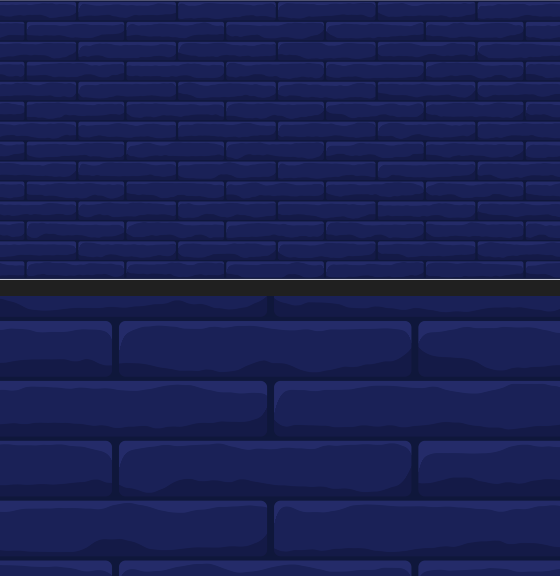
Top: the whole. Bottom: its middle third, enlarged.
This pattern is drawn by a Shadertoy shader. Its source:

```glsl
// Navy brick wall in running bond, with wavy lit tops and shaded bottoms on each brick.

float hash(float n) {
    return fract(sin(n * 127.1) * 43758.5);
}

// Smooth 1D value noise, 0 to 1
float noise(float x) {
    float i = floor(x);
    return mix(hash(i), hash(i + 1.0), smoothstep(0.1, 0.9, x - i));
}

// Uneven band edge: broad plateaus with small nicks
float wavyEdge(float x) {
    return 0.8 * noise(x * 1.3) + 0.2 * noise(x * 4.5 + 31.7);
}

float roundedBox(vec2 p, vec2 halfSize, float radius) {
    return length(max(abs(p) - halfSize + radius, 0.0)) - radius;
}

// Coverage of the region where d is negative
float fill(float d, float pixel) {
    return 1.0 - smoothstep(-0.6 * pixel, 0.6 * pixel, d);
}

void mainImage(out vec4 fragColor, in vec2 fragCoord) {
    vec2 uv = fragCoord / iResolution.y;
    float rows = 14.027;
    float pixel = rows / iResolution.y;

    // Wall coordinates: one unit per row, measured from the top
    vec2 wall = vec2(uv.x, 1.0 - uv.y) * rows - vec2(0.0, 0.058);
    float row = floor(wall.y);
    wall.x -= mod(row, 2.0) < 0.5 ? 3.87 : 1.28;
    float column = floor(wall.x / 5.0);
    vec2 local = vec2(wall.x - column * 5.0, wall.y - row);

    // Per-brick variation
    float id = row * 17.0 + column * 3.7;
    float seed = floor(hash(id + 0.3) * 400.0);
    float leftEnd = local.x - 0.06;
    float rightEnd = 4.94 - local.x;

    // Lit band, curling down the left end
    float light = 0.035 + 0.19 * wavyEdge(local.x + seed);
    light += 0.5 * hash(id + 5.1) * exp(-leftEnd * 13.0);
    light += 0.25 * hash(id + 8.6) * exp(-rightEnd * 16.0);

    // Shaded band, rising at the ends
    float shade = 0.06 + 0.27 * wavyEdge(local.x + seed + 73.4);
    shade += 0.3 * hash(id + 2.9) * exp(-rightEnd * 7.0);
    shade += 0.2 * hash(id + 6.2) * exp(-leftEnd * 6.0);

    vec3 brick = vec3(0.10, 0.13, 0.34);
    brick = mix(brick, vec3(0.08, 0.10, 0.28), fill(0.967 - local.y - shade, pixel));
    brick = mix(brick, vec3(0.14, 0.17, 0.41), fill(local.y - 0.033 - light, pixel));

    // Mortar around rounded bricks
    float outline = roundedBox(local - vec2(2.5, 0.5), vec2(2.442, 0.465), 0.11);
    vec3 color = mix(vec3(0.06, 0.09, 0.23), brick, fill(outline, pixel));

    // Dark base joint and pale rims along the top and bottom
    float fromBottom = uv.y * rows;
    float fromTop = (1.0 - uv.y) * rows;
    color = mix(color, vec3(0.06, 0.09, 0.23), fill(fromBottom - 0.12, pixel));
    color = mix(color, vec3(0.78, 0.79, 0.84), fill(fromBottom - 0.055, pixel));
    color = mix(color, vec3(0.36, 0.37, 0.48), fill(fromTop - 0.04, pixel));

    fragColor = vec4(color, 1.0);
}
```
